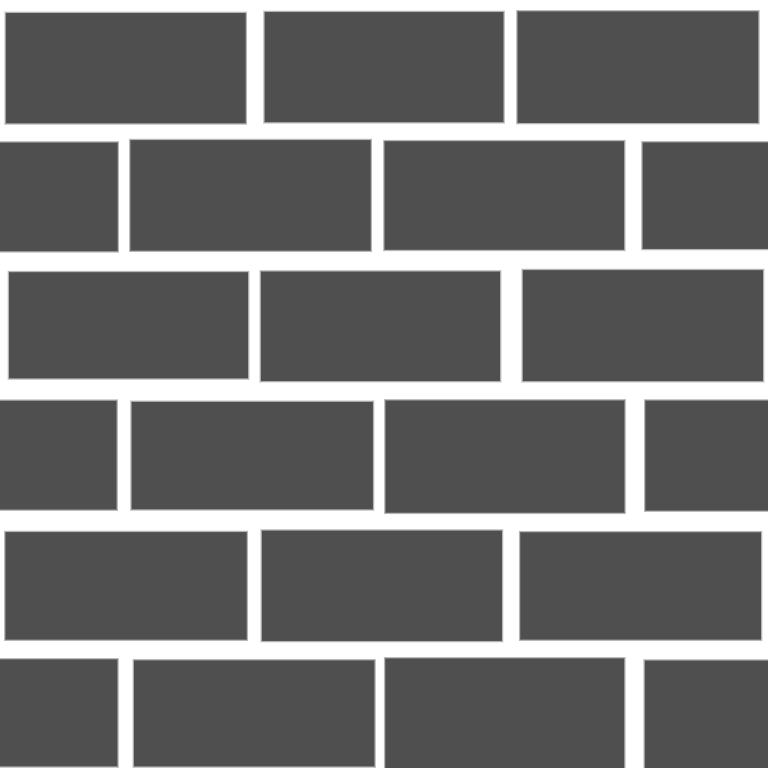
Write a WebGL 1 fragment shader that draws this pattern.

```glsl
precision highp float;
// Staggered wall of dark grey bricks with thin pale rims and uneven white joints.

uniform vec2 u_resolution;

// Lengths are fractions of the canvas, with rows counted from the top.
const vec2 PITCH = vec2(0.3333, 0.1685);
const vec2 FIRST_CENTER = vec2(0.1667, 0.0875);
const float STAGGER = 0.484;                      // odd row shift, in brick pitches
const vec2 BRICK_SIZE = vec2(0.3160, 0.1455);
const vec2 CENTER_JITTER = vec2(0.0048, 0.0018);  // largest shift either way
const vec2 SIZE_JITTER = vec2(0.0018, 0.0042);    // largest size change either way
const float RIM_WIDTH = 0.0017;

const vec3 MORTAR_COLOR = vec3(1.0);
const vec3 RIM_COLOR = vec3(0.71);
const vec3 FACE_COLOR = vec3(0.31);

// Two random values in -1..1 for each brick
vec2 signedHash(vec2 cell) {
    vec2 seed = vec2(dot(cell, vec2(127.1, 311.7)), dot(cell, vec2(269.5, 183.3)));
    return 2.0 * fract(sin(seed) * 43758.5453) - 1.0;
}

float boxDistance(vec2 p, vec2 halfSize) {
    vec2 q = abs(p) - halfSize;
    return length(max(q, 0.0)) + min(max(q.x, q.y), 0.0);
}

// Signed distance to the brick in the current cell, negative inside
float brickDistance(vec2 p) {
    vec2 grid = (p - FIRST_CENTER) / PITCH + 0.5;
    grid.x -= STAGGER * mod(floor(grid.y), 2.0);
    vec2 cell = floor(grid);
    vec2 local = (grid - cell - 0.5) * PITCH;

    vec2 offset = CENTER_JITTER * signedHash(cell + 3.0);
    vec2 size = BRICK_SIZE + SIZE_JITTER * signedHash(cell + 41.0);
    return boxDistance(local - offset, 0.5 * size);
}

// Antialiased coverage of the region where dist is negative
float coverage(float dist, float pixel) {
    return clamp(0.5 - dist / pixel, 0.0, 1.0);
}

void main() {
    vec2 p = gl_FragCoord.xy / u_resolution;
    p.y = 1.0 - p.y;
    float pixel = 1.0 / min(u_resolution.x, u_resolution.y);

    float dist = brickDistance(p);
    vec3 color = mix(MORTAR_COLOR, RIM_COLOR, coverage(dist, pixel));
    color = mix(color, FACE_COLOR, coverage(dist + RIM_WIDTH, pixel));
    gl_FragColor = vec4(color, 1.0);
}
```
